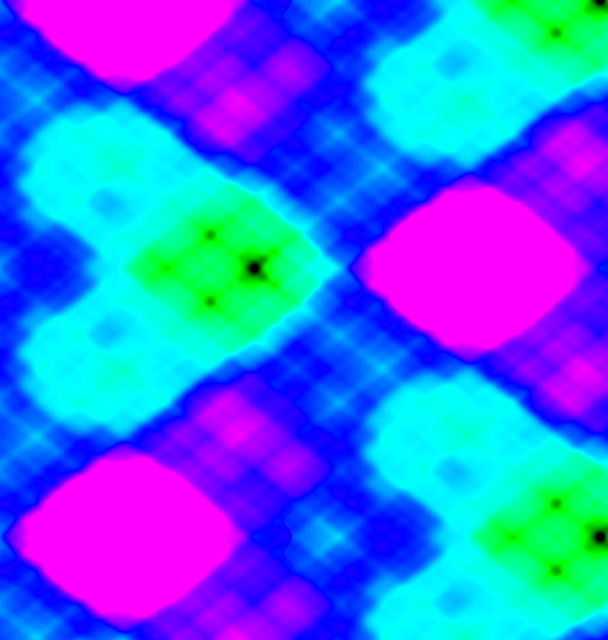
Reproduce this background procedurally as a WebGL 1 fragment shader.

```glsl
precision highp float;

uniform vec2 u_resolution;

#define VIEW_HEIGHT 7.68
#define ORIGIN vec2(3.03, 4.46)
#define CELL vec2(8.30, 6.45)
#define CELL_LEFT -3.70
#define BASE_LEVEL 2.95
#define WEAVE_COUNT 8.0
#define WEAVE_HEIGHT 0.14
#define WEAVE_WARP 0.03
#define FACET_COUNT 16.0
#define FACET_DEPTH 0.80
#define EDGE_SOFTNESS 0.22

const float TAU = 6.2831853;

// Filled superellipse: 1 inside, 0 outside, half way at its radii
float blob(vec2 offset, vec2 radii, float power, float softness) {
  vec2 scaled = pow(abs(offset) / radii, vec2(power));
  float reach = pow(scaled.x + scaled.y, 1.0 / power);
  return 1.0 - smoothstep(1.0 - softness, 1.0 + softness, reach);
}

// Small diamond with a long, soft flank
float spot(vec2 offset, float radius) {
  return blob(offset, vec2(radius), 1.4, 0.95);
}

// Crossed waves that run along both diagonals of the cell
float weave(vec2 diagonal) {
  float frequency = WEAVE_COUNT;
  float amplitude = 0.5;
  float sum = 0.0;
  for (int octave = 0; octave < 3; octave++) {
    vec2 wave = cos(TAU * frequency * diagonal);
    sum -= amplitude * (wave.x + wave.y);
    frequency *= 2.0;
    amplitude *= 0.55;
  }
  return sum;
}

// Pointed island with two lobes and a green heart; y is the mirrored half
float island(vec2 q, float ripple) {
  float head = blob(q - vec2(-0.7, 0.0), vec2(1.72, 1.33), 1.5, EDGE_SOFTNESS);
  float lobe = blob(q - vec2(-1.75, 1.05), vec2(1.05, 0.92), 2.0, EDGE_SOFTNESS);
  float notch = blob(q - vec2(-2.55, 0.0), vec2(0.6, 0.48), 2.0, 0.4);
  float body = (1.0 - (1.0 - head) * (1.0 - lobe)) * (1.0 - notch);
  float heart = blob(q - vec2(-0.28, 0.0), vec2(0.9, 0.82), 1.6, 0.6);

  float level = -body * (0.94 + 0.6 * WEAVE_HEIGHT * ripple);
  level -= heart * (0.74 - 0.12 * ripple);
  level -= 0.45 * spot(q - vec2(-1.2, 0.0), 0.26);
  level -= 0.42 * spot(q - vec2(-0.55, 0.42), 0.14);
  level -= 0.30 * spot(q - vec2(0.27, 0.2), 0.13);
  level -= 1.15 * spot(q, 0.16);
  level += 0.22 * spot(q - vec2(-1.72, 0.75), 0.22);
  level -= 0.13 * spot(q - vec2(-1.65, 1.3), 0.34);
  return level;
}

// Magenta diamond with its violet fringe and detached streak
float ember(vec2 q) {
  float level = 1.5 * blob(q - vec2(2.62, 0.0), vec2(1.25, 0.96), 1.5, 0.24);
  level += 0.50 * spot(q - vec2(3.2, 0.75), 0.5);
  level += 0.42 * spot(q - vec2(3.95, 0.3), 0.38);
  level += 0.92 * spot(q - vec2(-0.25, 1.88), 0.48);
  level += 0.65 * spot(q - vec2(0.43, 2.36), 0.36);
  return level;
}

// Pale diamonds in the blue channels
float glints(vec2 q) {
  float level = 0.48 * spot(q - vec2(1.5, 1.15), 0.4);
  level += 0.36 * spot(q - vec2(0.97, 1.62), 0.27);
  level += 0.36 * spot(q - vec2(0.97, 0.77), 0.27);
  level += 0.56 * spot(q - vec2(-3.3, 0.0), 0.36);
  return level;
}

// Level 0 to 4: black, green, cyan, blue, magenta
vec3 spectrum(float level) {
  return clamp(vec3(level - 3.0, min(level, 3.0 - level), level - 1.0), 0.0, 1.0);
}

void main() {
  vec2 p = gl_FragCoord.xy / u_resolution.y * VIEW_HEIGHT - ORIGIN;
  vec2 diagonal = p.x / CELL.x + vec2(1.0, -1.0) * p.y / CELL.y;
  float ripple = weave(diagonal);

  // Soft stair steps along both diagonals give faceted, scalloped shapes
  float stepScale = TAU * FACET_COUNT;
  diagonal += FACET_DEPTH * sin(stepScale * diagonal) / stepScale;
  p = 0.5 * CELL * vec2(diagonal.x + diagonal.y, diagonal.x - diagonal.y);
  p.x += WEAVE_WARP * ripple;

  // Mirror in y, then add the copy shifted by half a cell
  float mirrored = abs(mod(p.y + 0.5 * CELL.y, CELL.y) - 0.5 * CELL.y);
  float level = BASE_LEVEL + WEAVE_HEIGHT * ripple;
  for (int copy = 0; copy < 2; copy++) {
    float shift = float(copy) * 0.5;
    vec2 q;
    q.x = mod(p.x - shift * CELL.x - CELL_LEFT, CELL.x) + CELL_LEFT;
    q.y = abs(shift * CELL.y - mirrored);
    level += island(q, ripple) + ember(q) - glints(q);
  }
  gl_FragColor = vec4(spectrum(level), 1.0);
}
```
